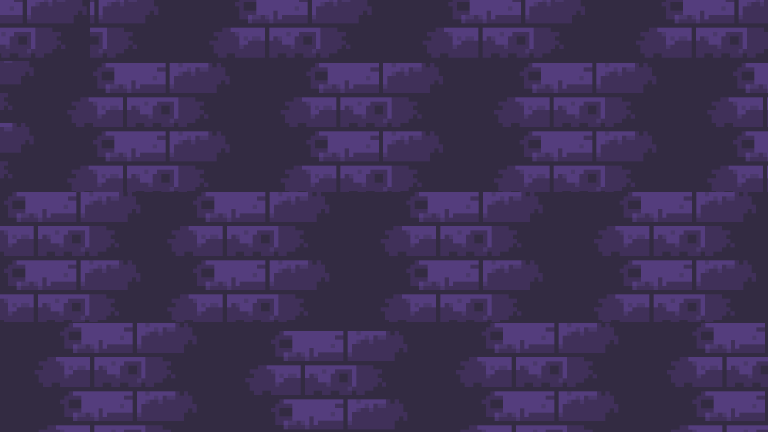
This pattern is drawn by a WebGL 2 fragment shader. Its source:

```glsl
#version 300 es
precision highp float;

uniform vec2 u_resolution;
out vec4 outColor;

const vec3 MORTAR = vec3(0.20, 0.17, 0.26);
const vec3 BRICK = vec3(0.25, 0.19, 0.35);
const vec3 SHEEN = vec3(0.29, 0.22, 0.42);
const vec3 LIGHT = vec3(0.33, 0.24, 0.49);

vec2 gradientAt(vec2 cell) {
    float angle = 6.2832 * fract(sin(dot(cell, vec2(127.1, 311.7))) * 4375.85);
    return vec2(cos(angle), sin(angle));
}

float gradientNoise(vec2 p) {
    vec2 i = floor(p), f = p - i;
    vec2 w = f * f * (3.0 - 2.0 * f);
    vec2 e = vec2(1.0, 0.0);
    float low = mix(dot(gradientAt(i), f), dot(gradientAt(i + e), f - e), w.x);
    float high = mix(dot(gradientAt(i + e.yx), f - e.yx), dot(gradientAt(i + 1.0), f - 1.0), w.x);
    return mix(low, high, w.y);
}

// One course of two bricks, 32 by 7 blocks, counted from its top left
vec3 course(vec2 block, bool lower) {
    float seed = lower ? 37.0 : 11.0;
    float joint = lower ? 13.0 : 17.0;
    float grain = gradientNoise(block * 0.73 + seed);

    // Rounded, crumbling ends
    float leftInset = 0.2 * pow(abs(block.y - 3.0), 2.0) + 1.5 * grain;
    float rightInset = 0.25 * pow(abs(block.y - 2.5), 2.0) + 4.0 * grain;
    bool crumbled = block.x < leftInset || 31.0 - block.x < rightInset;
    bool chipped = lower && block.y > 5.5 && grain > 0.12;
    if (block.y > 6.5 || block.x == joint || crumbled || chipped) return MORTAR;

    // Pit with a worn rim
    vec2 pit = abs(block - (lower ? vec2(22.5, 2.5) : vec2(3.0, 2.5)));
    if (max(pit.x, pit.y) < 1.1 && pit.x + pit.y < 1.6) return MORTAR;
    if (max(pit.x, pit.y) < 1.6) return BRICK;

    // Depth of the lit upper face
    float ragged = 2.6 * gradientNoise(vec2(block.x * 0.61 + 0.3, seed + 0.4));
    float depth;
    if (lower) {
        bool lit = (block.x > 4.0 && block.x < joint) || (block.x > joint && block.x < 26.0);
        depth = lit ? 2.6 + 1.4 * ragged : 0.0;
    } else if (block.x < joint) {
        depth = block.x > 2.0 ? 4.4 + ragged : 0.0;
        if (block.x > 14.0 && block.y == 1.0) return BRICK;
    } else {
        float along = block.x - joint - 1.0;
        depth = along < 1.0 ? 5.0 : along < 2.0 ? 3.0 : along < 6.0 ? 2.0 : along < 9.0 ? 1.0 : 0.0;
    }
    if (block.y < depth) return grain > 0.33 ? SHEEN : LIGHT;
    return block.y < depth + 1.0 && depth > 0.0 && grain > 0.0 ? SHEEN : BRICK;
}

// Wall measured in art blocks, y pointing down
vec3 wall(vec2 p) {
    const vec2 starts[4] = vec2[4](vec2(55.1, -17.5), vec2(21.8, 14.8),
                                   vec2(45.2, 45.0), vec2(14.1, 75.7));
    int band = p.y < 14.3 ? 0 : p.y < 45.0 ? 1 : p.y < 75.5 ? 2 : 3;
    float pitch = band == 3 ? 49.4 : 50.0;
    float column = floor((p.x - starts[band].x + 9.0) / pitch);
    vec2 origin = starts[band] + vec2(column * pitch, 0.0);

    // Misplaced clusters
    if (band == 0 && p.x < 21.1) origin.x = -11.7;
    if (band == 1 && column < 0.0) origin += vec2(4.1, -2.0);
    if (band == 2 && column < 0.0) origin.x += 5.7;
    if (band == 3 && column == 1.0) origin.y += 1.9;

    vec2 block = floor(p - origin);
    if (block.y < 0.0 || block.y > 31.0) return MORTAR;
    float row = floor(block.y / 8.0);
    bool lower = mod(row, 2.0) > 0.5;
    block -= vec2(lower ? -6.0 : 0.0, row * 8.0);
    return course(block, lower);
}

void main() {
    // Average a grid of samples to smooth block edges
    vec3 color = vec3(0.0);
    for (int i = 0; i < 9; i++) {
        vec2 offset = (vec2(i % 3, i / 3) - 1.0) / 3.0;
        vec2 p = (gl_FragCoord.xy + offset) / u_resolution.y;
        color += wall(vec2(p.x, 1.0 - p.y) * 101.25);
    }
    outColor = vec4(color / 9.0, 1.0);
}
```
